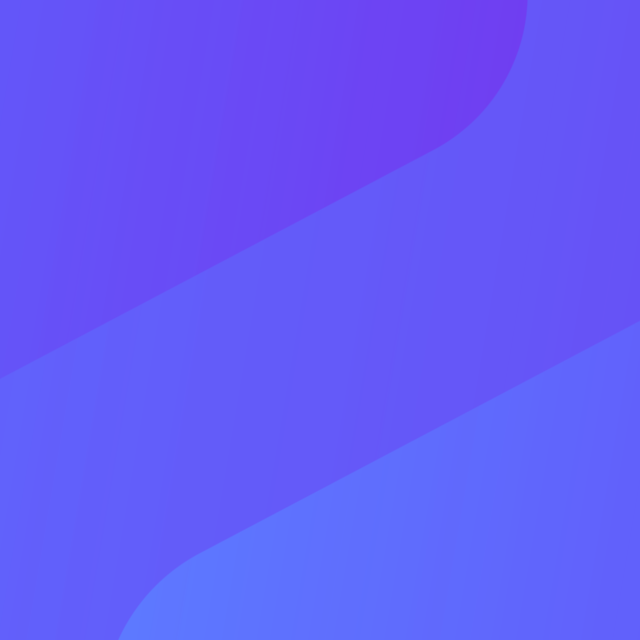
This background is drawn by a WebGL 2 fragment shader. Its source:

```glsl
#version 300 es
precision highp float;

uniform vec2 u_resolution;
out vec4 outColor;

#define SLOPE 0.528
#define LEAN 0.17
#define UPPER_CENTER vec2(0.5486, 1.0096)
#define UPPER_RADIUS 0.2758
#define LOWER_CENTER vec2(0.446, -0.118)
#define LOWER_RADIUS 0.2867
#define STREAK_COUNT 22.0
#define STREAK_STRENGTH 0.007

float hash(float n) {
    n = fract(n * 0.1031);
    n *= n + 33.33;
    return fract(n * (n + n));
}

// Distance to a round-ended stripe running from its cap along dir without end
float stripeDistance(vec2 p, vec2 cap, vec2 dir, float radius) {
    vec2 q = p - cap;
    return length(q - dir * max(dot(q, dir), 0.0)) - radius;
}

// Faint leaning streaks: a crisp rise at each cell, then a soft fall
float streaks(float s, float seed) {
    float x = s * STREAK_COUNT + seed;
    float cell = floor(x);
    float f = x - cell;
    float rise = smoothstep(0.0, 0.12, f);
    float level = mix(hash(cell - 1.0), hash(cell), rise);
    return level - 0.5;
}

void main() {
    vec2 p = gl_FragCoord.xy / u_resolution;
    float pixel = 1.0 / min(u_resolution.x, u_resolution.y);
    vec2 dir = normalize(vec2(1.0, SLOPE));

    // Gradient coordinate, constant along near-vertical leaning lines
    float s = p.x + LEAN * (1.0 - p.y);

    // Each layer shifts from a bluer to a more violet tone
    vec3 middle = mix(vec3(0.378, 0.388, 0.987), vec3(0.402, 0.322, 0.965), s / 1.1);
    vec3 upper = mix(vec3(0.390, 0.336, 0.976), vec3(0.438, 0.243, 0.945), s / 0.82);
    vec3 lower = mix(vec3(0.365, 0.472, 1.0), vec3(0.381, 0.377, 0.985), (s - 0.365) / 0.8);

    // Streaks tint each layer with its own offset
    vec3 tint = STREAK_STRENGTH * vec3(0.6, -1.0, -0.3);
    middle += tint * streaks(s, 3.4);
    upper += tint * streaks(s, 41.7);
    lower += tint * streaks(s, 87.2);

    // Stack the two stripes over the middle layer
    float upperEdge = stripeDistance(p, UPPER_CENTER, -dir, UPPER_RADIUS);
    float lowerEdge = stripeDistance(p, LOWER_CENTER, dir, LOWER_RADIUS);
    vec3 color = mix(middle, upper, 1.0 - smoothstep(-pixel, pixel, upperEdge));
    color = mix(color, lower, 1.0 - smoothstep(-pixel, pixel, lowerEdge));

    outColor = vec4(color, 1.0);
}
```
